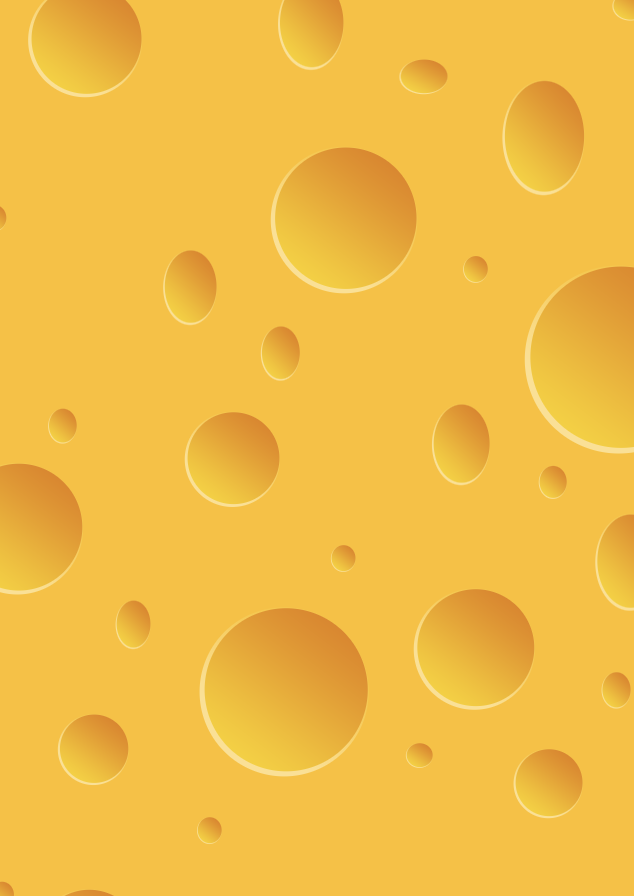
A Shadertoy shader for this texture:

```glsl
// Flat cheese surface with round and oval holes. A tilted lattice carries one main
// hole per cell and a smaller one near most cell corners; each hole is a shaded
// ellipse laid over a slightly larger, shifted ellipse that forms its pale rim.

const vec3 CHEESE     = vec3(0.961, 0.757, 0.278);
const vec3 HOLE_LIGHT = vec3(0.955, 0.815, 0.270);
const vec3 HOLE_DARK  = vec3(0.850, 0.530, 0.190);
const vec3 RIM_LIGHT  = vec3(0.980, 0.880, 0.590);
const vec3 RIM_FADED  = vec3(0.961, 0.780, 0.310);

const float CELL = 0.243;   // lattice spacing, in canvas heights
const float TILT = 0.32;    // lattice rotation, in radians

// Integer hash: three values from 0 to 1 for a lattice cell and a layer
vec3 hash3(vec2 cell, uint layer) {
    uvec3 v = uvec3(uvec2(ivec2(cell) + 64), layer);
    v = v * 1664525u + 1013904223u;
    v.x += v.y * v.z; v.y += v.z * v.x; v.z += v.x * v.y;
    v ^= v >> 16u;
    v.x += v.y * v.z; v.y += v.z * v.x; v.z += v.x * v.y;
    return vec3(v >> 8u) / 16777216.0;
}

mat2 rotation(float angle) {
    float c = cos(angle), s = sin(angle);
    return mat2(c, s, -s, c);
}

// Antialiased coverage of an axis-aligned ellipse
float ellipse(vec2 p, vec2 radii, float pixel) {
    float d = (length(p / radii) - 1.0) * min(radii.x, radii.y);
    return clamp(0.5 - d / pixel, 0.0, 1.0);
}

// Paints one hole with its rim; p is relative to the hole centre
vec3 paintHole(vec3 base, vec2 p, vec2 radii, float pixel) {
    vec2 q = p / radii;
    float shade = smoothstep(-1.05, 1.05, dot(q, vec2(0.60, 0.80)));
    float along = 0.5 + 0.5 * dot(q, vec2(0.60, 0.80));
    shade = mix(shade, along, 0.7);
    vec3 rim = mix(RIM_LIGHT, RIM_FADED, smoothstep(0.1, 0.85, along));
    vec3 inside = mix(HOLE_LIGHT, HOLE_DARK, clamp(shade, 0.0, 1.0));
    base = mix(base, rim, ellipse(p + 0.025 * radii, radii * 1.037, pixel));
    return mix(base, inside, ellipse(p, radii, pixel));
}

// Main hole of a cell: evenly spread sizes, shifted within the room left over
vec3 paintMain(vec3 base, vec2 p, vec2 cell, mat2 tilt, float pixel) {
    vec3 rnd = hash3(cell, 1u);
    float rank = fract(dot(cell, vec2(0.7549, 0.5698)) + 0.13);
    float radius = mix(0.037, 0.106, rank * rank);
    float room = max(0.5 * CELL - radius - 0.008, 0.0);
    vec2 centre = tilt * ((cell + 0.5) * CELL + (rnd.xy * 2.0 - 1.0) * room);
    float oval = step(0.6, rnd.z) * step(radius, 0.078);
    vec2 radii = radius * mix(vec2(1.0), vec2(0.78, 1.09), oval);
    return paintHole(base, p - centre, radii, pixel);
}

// Small hole close to the lower corner of a cell; some corners stay empty
vec3 paintSmall(vec3 base, vec2 p, vec2 cell, mat2 tilt, float pixel) {
    vec3 rnd = hash3(cell, 2u);
    if (rnd.z > 0.82) return base;
    float radius = mix(0.0145, 0.030, smoothstep(0.25, 0.82, rnd.z));
    vec2 centre = tilt * (cell * CELL + (rnd.xy - 0.5) * 0.024);
    float aspect = mix(0.92, 0.72, smoothstep(0.3, 0.6, rnd.z));
    vec2 radii = radius * vec2(aspect, 1.0);
    if (rnd.x > 0.8) radii = radii.yx;
    return paintHole(base, p - centre, radii, pixel);
}

void mainImage(out vec4 fragColor, in vec2 fragCoord) {
    float pixel = 1.0 / iResolution.y;
    vec2 p = fragCoord * pixel;
    mat2 tilt = rotation(TILT);
    vec2 home = floor(p * tilt / CELL);   // row product applies the inverse tilt

    // Visit the neighbouring cells, whose holes may reach this point
    vec3 color = CHEESE;
    for (int y = -1; y <= 1; y++) {
        for (int x = -1; x <= 1; x++) {
            vec2 cell = home + vec2(x, y);
            color = paintMain(color, p, cell, tilt, pixel);
            color = paintSmall(color, p, cell, tilt, pixel);
        }
    }
    fragColor = vec4(color, 1.0);
}
```
